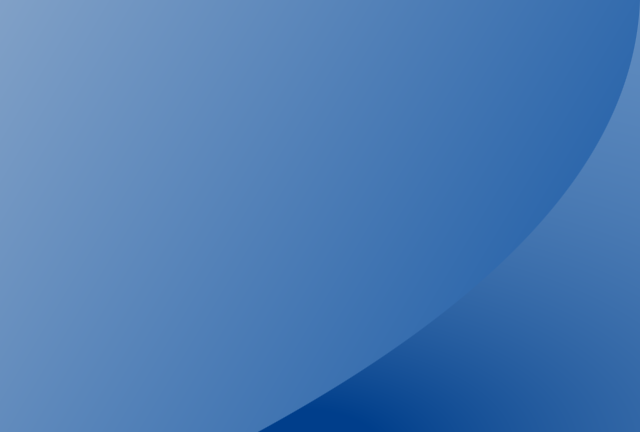
Give the GLSL for this background, as a WebGL 2 fragment shader.

```glsl
#version 300 es
precision highp float;

uniform vec2 u_resolution;
out vec4 fragColor;

// Right-hand boundary of the large panel, by depth below the top edge
float panelEdge(float depth) {
    return 1.0 - depth * (0.026 + depth * (0.499 + depth * 0.072));
}

// Diagonal fade from pale upper left to deep blue at the curve
vec3 panelColor(vec2 uv) {
    float fade = 0.953 * uv.x + 0.386 * (1.0 - uv.y);
    return mix(vec3(0.505, 0.63, 0.78), vec3(0.185, 0.41, 0.675), fade);
}

// Dark pool at the bottom that brightens outwards up the right side
vec3 cornerColor(vec2 uv) {
    float reach = length((uv - vec2(0.469, -0.042)) * vec2(1.0, 1.349));
    float light = 1.0 - exp(-max(reach - 0.13, 0.0) / 0.703);
    return mix(vec3(0.0, 0.245, 0.545), vec3(0.44, 0.60, 0.785), light);
}

void main() {
    vec2 uv = gl_FragCoord.xy / u_resolution;

    // Antialiased coverage of the panel
    float side = panelEdge(1.0 - uv.y) - uv.x;
    float coverage = clamp(side / fwidth(side) + 0.5, 0.0, 1.0);

    fragColor = vec4(mix(cornerColor(uv), panelColor(uv), coverage), 1.0);
}
```
